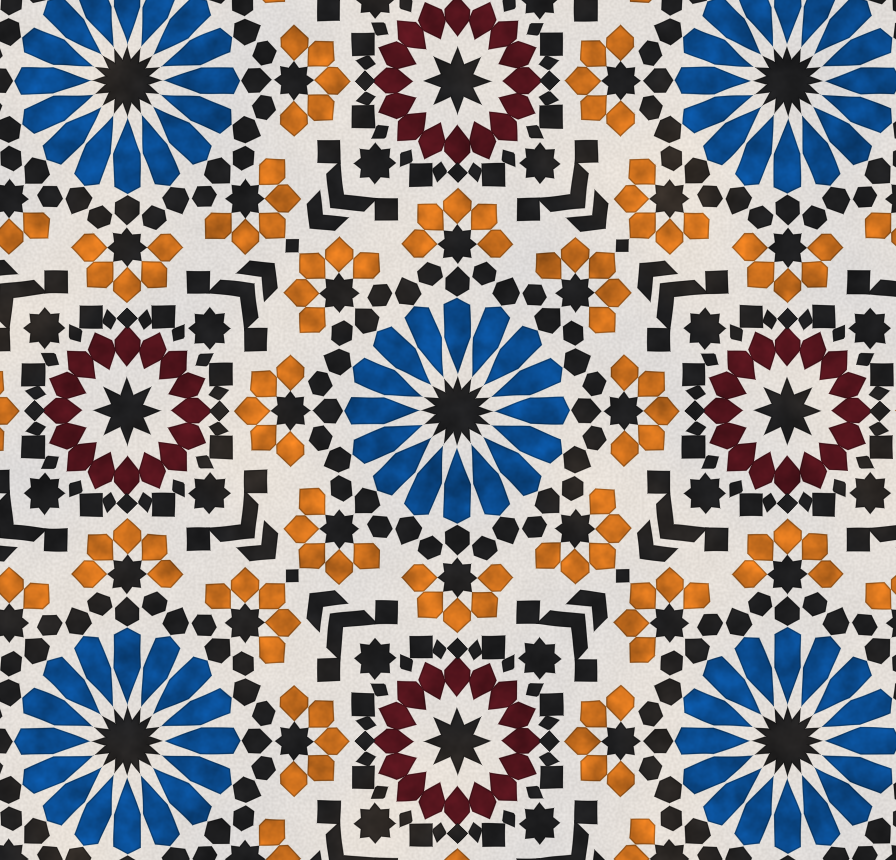
Give the GLSL for this pattern, as a WebGL 2 fragment shader.

```glsl
#version 300 es
precision highp float;
uniform vec2 u_resolution;
out vec4 outColor;

#define UNITS_ACROSS 768.0
#define SPACING 283.0
#define ORIGIN vec2(392.0, 385.0)
#define WOBBLE 1.3
#define WASH 0.5
#define PAPER vec3(0.89, 0.87, 0.85)
#define INK vec3(0.12, 0.12, 0.125)
#define BLUE vec3(0.04, 0.29, 0.55)
#define ORANGE vec3(0.80, 0.44, 0.12)
#define MAROON vec3(0.32, 0.08, 0.11)

const float TAU = 6.2831853;
const float DIAG = 0.70710678;

vec2 hashGradient(vec2 cell) {
    vec3 h = fract(cell.xyx * vec3(0.1031, 0.1030, 0.0973));
    h += dot(h, h.yzx + 33.33);
    float angle = TAU * fract((h.x + h.y) * h.z);
    return vec2(cos(angle), sin(angle));
}

float gradientNoise(vec2 p) {
    vec2 i = floor(p), f = p - i;
    vec2 s = f * f * f * (f * (f * 6.0 - 15.0) + 10.0);
    vec2 k = vec2(1.0, 0.0);
    float a = dot(hashGradient(i), f);
    float b = dot(hashGradient(i + k.xy), f - k.xy);
    float c = dot(hashGradient(i + k.yx), f - k.yx);
    float d = dot(hashGradient(i + k.xx), f - k.xx);
    return mix(mix(a, b, s.x), mix(c, d, s.x), s.y);
}

float fbm(vec2 p) {
    float sum = 0.0, amp = 0.6;
    for (int i = 0; i < 4; i++) {
        sum += amp * gradientNoise(p);
        p = mat2(1.6, 1.2, -1.2, 1.6) * p + 7.3;
        amp *= 0.5;
    }
    return sum;
}

// Folds the plane into one mirrored sector of n; shift 0.5 selects the gaps.
vec2 sector(vec2 p, float n, float shift) {
    float a = atan(p.y, p.x) * n / TAU - shift;
    a = abs(a - round(a)) * TAU / n;
    return length(p) * vec2(cos(a), sin(a));
}

float star(vec2 p, float n, float tip, float valley) {
    vec2 q = sector(p, n, 0.0);
    float h = 0.5 * TAU / n;
    vec2 edge = valley * vec2(cos(h), sin(h)) - vec2(tip, 0.0);
    return dot(q - vec2(tip, 0.0), normalize(vec2(edge.y, -edge.x)));
}

// Hexagon along x; span = inner tip, inner shoulder, outer shoulder, outer tip.
float petal(vec2 p, vec4 span, float halfWidth) {
    p.y = abs(p.y);
    float inner = dot(p - vec2(span.x, 0.0), normalize(vec2(-halfWidth, span.y - span.x)));
    float outer = dot(p - vec2(span.w, 0.0), normalize(vec2(halfWidth, span.w - span.z)));
    return max(p.y - halfWidth, max(inner, outer));
}

void paint(inout vec3 color, float d, vec3 pigment, float wash, float aa) {
    float rim = 1.0 - 0.35 * smoothstep(-1.8, 0.0, d);
    color = mix(color, pigment * rim * (1.0 + wash), smoothstep(aa, -aa, d));
}

void main() {
    float unit = UNITS_ACROSS / u_resolution.x;
    float aa = 0.75 * unit;
    vec2 sheet = gl_FragCoord.xy * unit;
    vec2 p = sheet - ORIGIN;
    p += WOBBLE * vec2(gradientNoise(sheet / 31.0), gradientNoise(sheet / 31.0 + 50.0));

    // Fold the lattice: blue rosette at zero, red rosette at (SPACING, 0)
    vec2 q = abs(mod(p + SPACING, 2.0 * SPACING) - SPACING);
    if (q.x + q.y > SPACING) q = SPACING - q.yx;
    if (q.y > q.x) q = q.yx;

    // Paper grain and uneven pigment
    float blot = fbm(sheet / 24.0);
    float tone = gradientNoise(sheet / 130.0);
    float wash = WASH * blot + 0.15 * tone;
    vec3 color = PAPER + 0.05 * gradientNoise(sheet / 2.5) + 0.03 * blot;
    color += tone * vec3(0.05, 0.03, 0.0);
    vec3 ink = INK + max(tone, 0.0) * vec3(0.10, 0.06, 0.02);

    // Blue rosette and its ring of dark hexagons
    vec2 axis = sector(q, 16.0, 0.0), gap = sector(q, 16.0, 0.5);
    paint(color, petal(axis, vec4(32.0, 63.0, 91.0, 97.0), 11.5), BLUE, wash, aa);
    paint(color, star(q, 16.0, 30.0, 19.0), ink, wash, aa);
    paint(color, petal(axis, vec4(98.0, 104.0, 114.0, 124.0), 10.5), ink, wash, aa);
    paint(color, petal(gap, vec4(109.0, 115.0, 124.0, 130.0), 10.0), ink, wash, aa);

    // Eight small stars around it, each with five outward orange petals
    vec2 bud = sector(q, 8.0, 0.0) - vec2(143.0, 0.0);
    float outward = -0.38 * length(bud) - bud.x;
    float orange = max(petal(sector(bud, 8.0, 0.0), vec4(17.0, 29.0, 37.0, 48.0), 12.0), outward);
    paint(color, orange, ORANGE, wash, aa);
    paint(color, star(bud, 8.0, 17.0, 12.0), ink, wash, aa);

    // Red rosette
    vec2 r = q - vec2(SPACING, 0.0);
    paint(color, petal(sector(r, 16.0, 0.0), vec4(38.0, 52.0, 61.0, 73.0), 11.0), MAROON, wash, aa);
    paint(color, petal(sector(r, 16.0, 0.5), vec4(71.0, 78.0, 80.0, 89.0), 6.0), ink, wash, aa);
    paint(color, star(r, 8.0, 29.0, 15.0), ink, wash, aa);
    paint(color, abs(q.x - 204.0) + q.y - 9.0, ink, wash, aa);

    // Dark star, chevrons and lozenges along the diagonal between rosettes
    vec2 s = q - vec2(SPACING - 100.0 * DIAG, 100.0 * DIAG);
    s = DIAG * vec2(s.y - s.x, abs(s.x + s.y));
    paint(color, star(s, 8.0, 18.0, 13.0), ink, wash, aa);
    for (int i = 0; i < 2; i++) {
        float bend = s.x - 46.0 - 25.0 * float(i) + 0.8 * s.y;
        float chevron = max(0.78 * abs(bend) - 6.5, s.y - 23.0 + 6.0 * float(i));
        paint(color, chevron, ink, wash, aa);
    }
    vec2 lozenge = abs(vec2(abs(s.x) - 21.0, s.y - 35.0));
    paint(color, DIAG * (lozenge.x + lozenge.y - 14.0), ink, wash, aa);
    vec2 block = abs(q - 0.5 * SPACING);
    paint(color, max(block.x, block.y) - 5.5, ink, wash, aa);

    outColor = vec4(clamp(color, 0.0, 1.0), 1.0);
}
```
